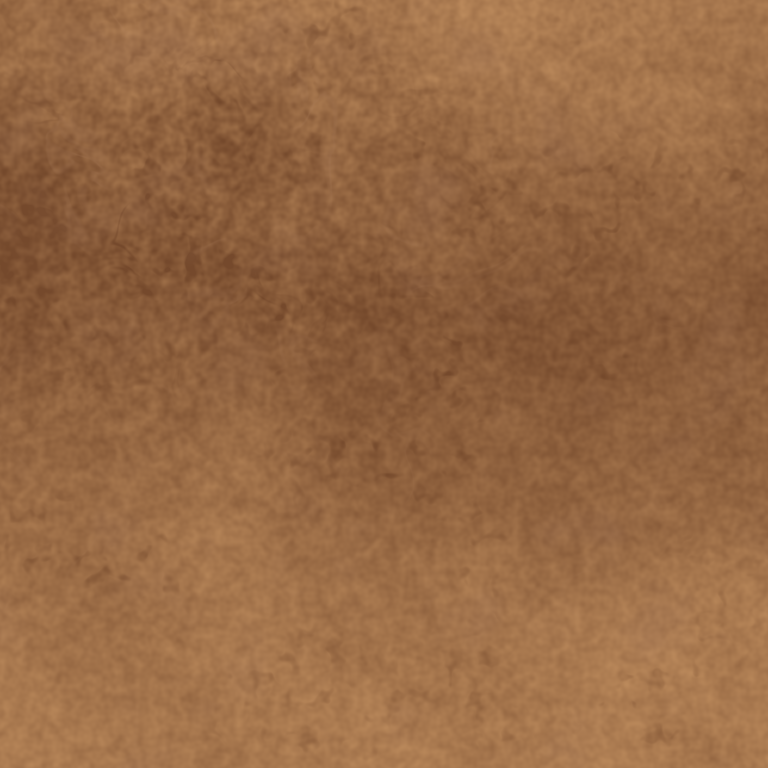
Give the GLSL for this texture, as a WebGL 1 fragment shader.

```glsl
precision highp float;
uniform vec2 u_resolution;

#define BAND_HEIGHT 0.59
#define BAND_WIDTH 0.30
#define BAND_DEPTH 0.64
#define CLOUD_AMOUNT 0.62
#define GRAIN_SCALE 62.0
#define GRAIN_AMOUNT 0.37
#define FLECK_SCALE 38.0
#define FLECK_DEPTH 0.30
#define VEIN_DEPTH 0.26
#define DARK_TAN vec3(0.500, 0.325, 0.200)
#define LIGHT_TAN vec3(0.715, 0.522, 0.345)
#define ROSE_GREY vec3(0.590, 0.420, 0.315)

vec2 gradientAt(vec2 cell) {
  vec3 h = fract(cell.xyx * vec3(0.1031, 0.1030, 0.0973));
  h += dot(h, h.yzx + 33.33);
  float angle = 6.28318 * fract((h.x + h.y) * h.z);
  return vec2(cos(angle), sin(angle));
}

// Gradient noise, roughly -0.7 to 0.7
float noise(vec2 p) {
  vec2 cell = floor(p);
  vec2 f = p - cell;
  vec2 u = f * f * f * (f * (f * 6.0 - 15.0) + 10.0);
  vec2 e = vec2(1.0, 0.0);
  float a = dot(gradientAt(cell), f);
  float b = dot(gradientAt(cell + e), f - e);
  float c = dot(gradientAt(cell + e.yx), f - e.yx);
  float d = dot(gradientAt(cell + e.xx), f - e.xx);
  return mix(mix(a, b, u.x), mix(c, d, u.x), u.y);
}

float fbm(vec2 p) {
  float sum = 0.0;
  float amplitude = 0.6;
  for (int i = 0; i < 4; i++) {
    sum += amplitude * noise(p);
    p = mat2(1.6, 1.2, -1.2, 1.6) * p + 17.3;
    amplitude *= 0.5;
  }
  return sum;
}

// Offset that curls straight features
vec2 warp(vec2 p) {
  return vec2(noise(p + 11.7), noise(p + 47.2));
}

// Soft round falloff
float spot(vec2 uv, vec2 center, vec2 size) {
  vec2 d = (uv - center) / size;
  return exp(-dot(d, d));
}

// Broad light and shade: a dark band between lighter ends
float broadTone(vec2 uv) {
  float sway = 0.10 * noise(uv * 2.3 + 5.0) - 0.06 * (uv.x - 0.5);
  float offset = (uv.y - BAND_HEIGHT - sway) / BAND_WIDTH;
  float tone = 0.77 - BAND_DEPTH * exp(-offset * offset);
  tone += 0.16 * spot(uv, vec2(0.68, 0.95), vec2(0.25, 0.16));
  tone += 0.14 * spot(uv, vec2(0.92, 0.14), vec2(0.28, 0.18));
  tone += 0.12 * spot(uv, vec2(0.25, 0.46), vec2(0.22, 0.13));
  return tone - 0.25 * exp(-uv.x * 9.0) * smoothstep(0.4, 0.9, uv.y);
}

// Thin winding creases along the zero lines of noise
float veins(vec2 uv) {
  vec2 p = uv * 7.0 + 0.9 * warp(uv * 13.0);
  float line = 1.0 - smoothstep(0.0, 0.09, abs(fbm(p)));
  return line * smoothstep(-0.05, 0.3, noise(uv * 9.0 + 31.0));
}

void main() {
  vec2 uv = gl_FragCoord.xy / u_resolution;

  // The upper left is more worn than the rest
  float worn = spot(uv, vec2(0.25, 0.78), vec2(0.33, 0.28));

  float tone = broadTone(uv);
  tone += CLOUD_AMOUNT * (0.6 + 0.5 * worn) * fbm(uv * 5.0 + 3.0);

  // Fine speckled grain, slightly curled
  vec2 curled = uv * GRAIN_SCALE + 0.5 * warp(uv * GRAIN_SCALE * 0.5);
  float grain = noise(curled) + 0.6 * noise(uv * GRAIN_SCALE * 2.0 + 9.0);
  grain += 0.5 * noise(uv * GRAIN_SCALE * 0.45 + 23.0);
  tone += GRAIN_AMOUNT * (0.75 + 0.4 * worn) * grain;

  // Small soft flecks gathered in patches
  vec2 fleckPoint = uv * FLECK_SCALE + 0.6 * warp(uv * 60.0);
  float patches = smoothstep(-0.2, 0.4, noise(uv * 6.0 + 71.0) + 0.15 * worn);
  float fleck = smoothstep(0.12, 0.55, noise(fleckPoint) + 0.25 * noise(uv * 95.0));
  tone -= FLECK_DEPTH * fleck * patches;

  // Dark creases and pale strands
  tone -= VEIN_DEPTH * worn * veins(uv);
  float strand = veins(uv + 4.3) * (0.25 + 0.75 * worn);
  tone += 0.10 * strand;

  vec3 color = mix(DARK_TAN, LIGHT_TAN, clamp(tone, -0.2, 1.1));

  // Cool rosy haze in patches
  float haze = smoothstep(0.05, 0.5, fbm(uv * 8.0 + 90.0) + 0.1 * worn);
  color = mix(color, ROSE_GREY, 0.25 * haze + 0.2 * strand);
  gl_FragColor = vec4(color, 1.0);
}
```
